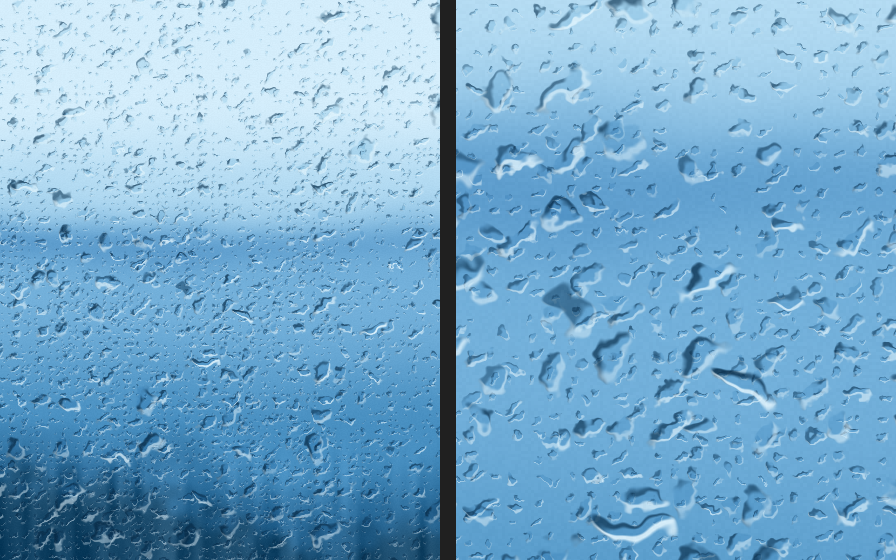
Left: the whole. Right: its middle third, enlarged.
This texture is drawn by a Shadertoy shader. Its source:

```glsl
// Rain drops on a cold window pane with a blurred blue landscape behind.

// Backdrop colours, from sky down to ground
const vec3 SKY    = vec3(0.83, 0.93, 0.985);
const vec3 HAZE   = vec3(0.69, 0.85, 0.945);
const vec3 HILL   = vec3(0.36, 0.61, 0.80);
const vec3 LAKE   = vec3(0.45, 0.69, 0.855);
const vec3 DEEP   = vec3(0.28, 0.56, 0.755);
const vec3 SHORE  = vec3(0.17, 0.42, 0.60);
const vec3 GROUND = vec3(0.09, 0.28, 0.41);

// Drop colours
const vec3 INK   = vec3(0.03, 0.17, 0.28);
const vec3 GLINT = vec3(0.90, 0.97, 1.0);

// Drop layers, coarse to fine
const int   LAYERS      = 4;
const float FIRST_SCALE = 13.0;
const float SCALE_STEP  = 1.85;
const float BEND        = 0.50;   // irregularity of the outlines
const float GRAIN       = 0.018;

float hash(vec2 p) {
    return fract(sin(dot(p, vec2(127.1, 311.7))) * 43758.5);
}

float noise(vec2 p) {
    vec2 i = floor(p), f = fract(p);
    f = f * f * (3.0 - 2.0 * f);
    return mix(mix(hash(i), hash(i + vec2(1, 0)), f.x),
               mix(hash(i + vec2(0, 1)), hash(i + vec2(1, 1)), f.x), f.y);
}

float fbm(vec2 p) {
    return 0.55 * noise(p) + 0.3 * noise(p * 2.1 + 7.3) + 0.15 * noise(p * 4.3 + 3.1);
}

// Out-of-focus scene: sky, hill band, water, dark ground
vec3 backdrop(vec2 p) {
    float wave = fbm(p * vec2(4.0, 6.0)) - 0.5;
    float y = p.y + 0.05 * wave;
    float right = smoothstep(0.25, 0.6, p.x);

    vec3 c = mix(LAKE, HAZE, smoothstep(0.54, 0.67, y));
    c = mix(c, SKY, smoothstep(0.64, 0.82, y));
    float band = exp(-pow((y - 0.558) / 0.036, 2.0));
    c = mix(c, HILL, band * mix(0.95, 0.55, right));
    c = mix(c, DEEP, 1.0 - smoothstep(0.22, 0.46, y));

    float low = y + 0.09 * wave - 0.09 * (1.0 - right);
    c = mix(c, SHORE, 1.0 - smoothstep(0.05, 0.17, low));
    float blotch = noise(p * 32.0) - 0.5;
    c = mix(c, GROUND, 1.0 - smoothstep(-0.03, 0.09, low + 0.06 * blotch));

    // Faint vertical trickles near the ground
    float trickle = noise(vec2(p.x * 65.0, p.y * 7.0)) - 0.5;
    return c + 0.16 * trickle * (1.0 - smoothstep(0.08, 0.26, p.y));
}

// Share of cells that hold a drop
float density(vec2 p) {
    float d = mix(0.85, 0.45, smoothstep(0.62, 0.9, p.y));
    d *= mix(1.0, 0.6, smoothstep(0.5, 0.75, p.x));
    return d * mix(0.6, 1.3, noise(p * 9.0));
}

// One grid of drops: x = body, y = dark rim, z = glint
vec3 dropLayer(vec2 p, float scale, float seed) {
    vec2 g = p * scale + seed * 19.7;
    vec2 bend = vec2(fbm(g * 2.6), fbm(g * 2.6 + 31.7)) - 0.5;
    vec2 cell = floor(g);
    float soft = max(0.16, 5.0 * scale / iResolution.y);
    float patchy = smoothstep(0.2, 0.5, noise(g * 3.5 + 5.0));
    vec3 result = vec3(0);

    for (int j = -1; j <= 1; j++)
    for (int i = -1; i <= 1; i++) {
        vec2 id = cell + vec2(i, j);
        float h1 = hash(id), h2 = hash(id + 41.3), h3 = hash(id + 87.9);
        vec2 home = (id + 0.5 - seed * 19.7) / scale;
        if (hash(id + 13.7) > density(home) * mix(0.5, 1.0, min(seed, 1.0))) continue;

        // Skewed ellipse in a bent frame
        vec2 q = g - id - 0.25 - 0.5 * vec2(h1, h2) + BEND * bend;
        q.y -= (h3 - 0.4) * 1.1 * q.x;
        float radius = mix(0.15, 0.36, h3 * h2);
        q /= radius * vec2(mix(0.75, 1.6, h1), mix(1.15, 0.65, h1));

        float body = 1.0 - smoothstep(1.0 - soft, 1.0 + soft, length(q));
        float rim = smoothstep(0.8, 1.2, length(q - vec2(0.35, -0.42)));
        float glint = smoothstep(0.85, 1.15, length(q - vec2(-0.15, 0.5)));
        result = max(result, body * vec3(1.0, rim * patchy * mix(0.45, 1.0, h2),
                                         glint * mix(0.5, 1.0, h1)));
    }
    return result;
}

void mainImage(out vec4 fragColor, in vec2 fragCoord) {
    vec2 p = fragCoord / iResolution.y;
    vec3 color = backdrop(p);

    // Fine drops first, large drops on top
    for (int k = LAYERS - 1; k >= 0; k--) {
        float level = float(k);
        vec3 drop = dropLayer(p, FIRST_SCALE * pow(SCALE_STEP, level), level);
        float weight = mix(1.0, 0.65, level / float(LAYERS - 1));
        float gloom = 1.0 - smoothstep(0.0, 0.4, p.y);
        color = mix(color, color * vec3(0.82, 0.91, 0.95), drop.x * 0.7);
        color = mix(color, INK, drop.y * weight * mix(0.85, 0.65, smoothstep(0.55, 0.85, p.y)));
        color = mix(color, GLINT, drop.z * weight * mix(0.9, 0.6, gloom));
    }

    color += GRAIN * (hash(floor(p * 512.0)) - 0.5);
    fragColor = vec4(clamp(color, 0.0, 1.0), 1.0);
}
```
